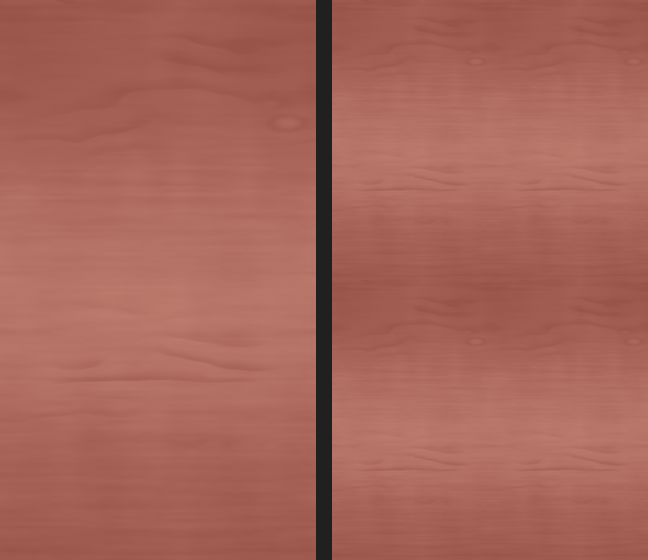
Left, the tile; right, the same tile 2 across and 2 down.
This texture is drawn by a WebGL 1 fragment shader. Its source:

```glsl
precision highp float;
// Reddish stained wood with horizontal grain: a soft bright middle, fine fibres,
// wavy growth lines bent round one small knot, and faint vertical figure.
// All layers use wrapping noise and whole repeats, so the tile is seamless.
uniform vec2 u_resolution;

const vec3 DARK = vec3(0.615, 0.345, 0.303);
const vec3 MIDDLE = vec3(0.670, 0.400, 0.360);
const vec3 LIGHT = vec3(0.720, 0.460, 0.410);
const float TAU = 6.2831853;
const float GLOW_HEIGHT = 0.47;    // centre of the bright band
const float GLOW_CONTRAST = 0.43;
const float RING_COUNT = 22.0;     // growth lines over the height
const float RING_WAVE = 1.5;       // how far they wander, in line spacings
const float RING_CONTRAST = 0.34;
const float FIBRE_CONTRAST = 0.30;
const float FIGURE_CONTRAST = 0.30;
const vec2 KNOT = vec2(0.91, 0.78);
const vec2 KNOT_SIZE = vec2(0.055, 0.014);

float hash(vec2 p) {
  vec3 q = fract(vec3(p.xyx) * 0.1031);
  q += dot(q, q.yzx + 33.33);
  return fract((q.x + q.y) * q.z);
}

// Value noise from 0 to 1 that repeats after "cells" over the tile
float noise(vec2 uv, vec2 cells, float seed) {
  vec2 p = uv * cells;
  vec2 i = floor(p);
  vec2 f = fract(p);
  f = f * f * (3.0 - 2.0 * f);
  vec2 a = mod(i, cells);
  vec2 b = mod(i + 1.0, cells);
  return mix(mix(hash(a + seed), hash(vec2(b.x, a.y) + seed), f.x),
             mix(hash(vec2(a.x, b.y) + seed), hash(b + seed), f.x), f.y);
}

float fbm(vec2 uv, vec2 cells, float seed) {
  float sum = 0.0;
  float weight = 0.53;
  for (int i = 0; i < 4; i++) {
    sum += weight * noise(uv, cells, seed);
    cells *= 2.0;
    seed += 17.0;
    weight *= 0.5;
  }
  return sum;
}

// Wrapped distance to the knot, in knot radii
float knotDistance(vec2 uv) {
  vec2 d = fract(uv - KNOT + 0.5) - 0.5;
  return length(d / KNOT_SIZE);
}

// Dark growth lines, crisp on one side and fading on the other
float growthLines(vec2 uv, float knot) {
  float height = uv.y * RING_COUNT;
  height += RING_WAVE * (fbm(uv, vec2(2.0, 8.0), 3.0) - 0.5) * 2.0;
  height += 0.25 * (noise(uv, vec2(9.0, 30.0), 41.0) - 0.5);
  height += 0.9 * exp(-0.16 * knot * knot);
  float f = fract(height);
  float line = smoothstep(0.0, 0.13, f) * (1.0 - smoothstep(0.13, 0.65, f));
  float patches = smoothstep(0.32, 0.75, noise(uv, vec2(3.0, 24.0), 71.0));
  float upper = 0.55 * smoothstep(0.70, 0.76, uv.y);
  float lower = smoothstep(0.17, 0.24, uv.y) * (1.0 - smoothstep(0.42, 0.48, uv.y));
  return line * patches * (0.12 + max(upper, lower));
}

// Thin horizontal threads at two scales, weaker near the top
float fibres(vec2 uv) {
  float fine = noise(uv, vec2(5.0, 170.0), 11.0) - 0.5;
  float broad = noise(uv, vec2(3.0, 64.0), 29.0) - 0.5;
  float speck = noise(uv, vec2(28.0, 150.0), 53.0) - 0.5;
  float calm = smoothstep(0.70, 0.82, uv.y) * (1.0 - smoothstep(0.94, 1.0, uv.y));
  return (0.55 * fine + 0.5 * broad + 0.25 * speck) * (1.0 - 0.5 * calm);
}

// Soft vertical ripples and broad clouds across the grain
float figure(vec2 uv) {
  float ripple = noise(uv, vec2(14.0, 9.0), 83.0) - 0.5;
  float cloud = fbm(uv, vec2(3.0, 5.0), 97.0) - 0.5;
  return 0.45 * ripple + 0.9 * cloud;
}

void main() {
  vec2 uv = gl_FragCoord.xy / u_resolution;
  float knot = knotDistance(uv);

  // Tone runs from 0 (dark) to 1 (light)
  float tone = 0.50 + GLOW_CONTRAST * cos(TAU * (uv.y - GLOW_HEIGHT));
  tone -= 0.06 * cos(TAU * uv.x);
  tone += FIGURE_CONTRAST * figure(uv);
  tone += FIBRE_CONTRAST * fibres(uv);
  tone -= RING_CONTRAST * growthLines(uv, knot);

  // Pale knot heart inside a dim rim
  tone += 0.22 * (1.0 - smoothstep(0.2, 0.9, knot));
  tone -= 0.16 * exp(-14.0 * (knot - 1.0) * (knot - 1.0));

  tone = clamp(tone, -0.15, 1.15);
  vec3 color = tone < 0.5 ? mix(DARK, MIDDLE, tone * 2.0)
                          : mix(MIDDLE, LIGHT, tone * 2.0 - 1.0);
  gl_FragColor = vec4(color, 1.0);
}
```
